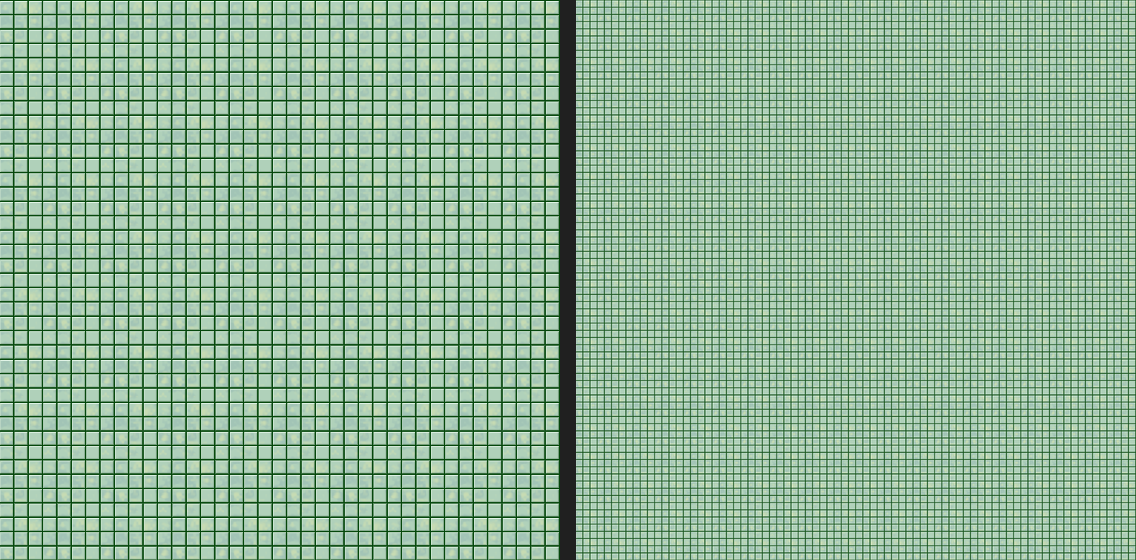
Left, the tile; right, the same tile 2 across and 2 down.
A WebGL 2 fragment shader for this pattern:

```glsl
#version 300 es
precision highp float;
// Small square pale green glazed tiles with bevelled edges and dark green grout.

#define REPEATS 39.0        // tiles across and down
#define WEAR_PERIOD 4.0     // tiles before the glaze mottling recurs
#define GROUT_HALF 0.052    // half grout width, in tiles
#define BEVEL 0.115         // outer reach of the bevel, in tiles
#define GRID_SHIFT vec2(0.04, 0.02)
#define MOTTLE 1.0          // strength of the glaze variation

uniform vec2 u_resolution;
out vec4 fragColor;

const vec3 GROUT_COLOR = vec3(0.02, 0.28, 0.045);
const vec3 GLAZE = vec3(0.69, 0.82, 0.73);
const vec3 GLAZE_CREAM = vec3(0.78, 0.86, 0.70);
const vec3 GLAZE_BLUE = vec3(0.62, 0.755, 0.71);
const vec3 HIGHLIGHT = vec3(0.90, 0.97, 0.92);
const vec3 SHADOW = vec3(0.50, 0.64, 0.53);

float hash(vec2 p) {
    vec3 q = fract(vec3(p.xyx) * 0.1031);
    q += dot(q, q.yzx + 33.33);
    return fract((q.x + q.y) * q.z);
}

// Value noise whose lattice wraps after the given period.
float wrappedNoise(vec2 p, float period, float seed) {
    vec2 i = floor(p);
    vec2 f = fract(p);
    f = f * f * (3.0 - 2.0 * f);
    vec2 a = mod(i, period) + seed;
    vec2 b = mod(i + 1.0, period) + seed;
    return mix(mix(hash(a), hash(vec2(b.x, a.y)), f.x),
               mix(hash(vec2(a.x, b.y)), hash(b), f.x), f.y);
}

float mottling(vec2 p, float seed) {
    return 0.65 * wrappedNoise(p * 2.0, WEAR_PERIOD * 2.0, seed)
         + 0.35 * wrappedNoise(p * 5.0, WEAR_PERIOD * 5.0, seed + 41.0);
}

// Smooth band that is 1 below the width and 0 above it.
float band(float dist, float width, float pixel) {
    return 1.0 - smoothstep(width - 0.5 * pixel, width + 0.5 * pixel, dist);
}

void main() {
    vec2 grid = gl_FragCoord.xy / u_resolution * REPEATS + GRID_SHIFT;
    float pixel = REPEATS / min(u_resolution.x, u_resolution.y);
    vec2 local = fract(grid);
    vec2 cell = mod(floor(grid), REPEATS);

    // Cloudy glaze; the wrap of the cell index falls under the grout
    vec2 glazePos = mod(cell, WEAR_PERIOD) + local;
    float cream = smoothstep(0.50, 0.85, mottling(glazePos, 7.0));
    float blue = smoothstep(0.45, 0.75, mottling(glazePos, 83.0));
    vec3 color = mix(GLAZE, GLAZE_BLUE, blue * 0.8 * MOTTLE);
    color = mix(color, GLAZE_CREAM, cream * MOTTLE);

    // Bevel: shaded right and bottom, lit left and top
    float shade = max(0.5 * band(1.0 - local.x, BEVEL, pixel),
                      0.6 * band(local.y, BEVEL, pixel));
    float light = max(0.55 * band(local.x, BEVEL, pixel),
                      0.95 * band(1.0 - local.y, BEVEL, pixel));
    color = mix(color, SHADOW, shade);
    color = mix(color, HIGHLIGHT, light);

    // Grout lines
    vec2 edge = min(local, 1.0 - local);
    float grout = band(min(edge.x, edge.y), GROUT_HALF, pixel);
    color = mix(color, GROUT_COLOR, grout);

    fragColor = vec4(color, 1.0);
}
```
